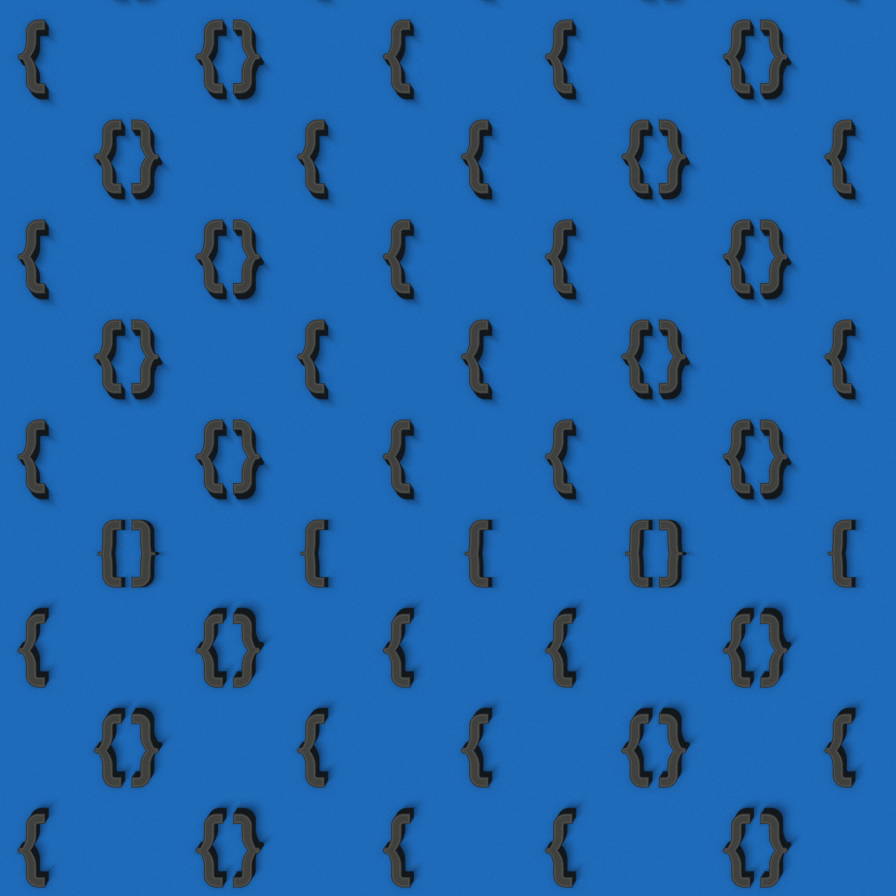
Reproduce this pattern procedurally as a three.js fragment shader.

```glsl
// Staggered rows of extruded charcoal curly braces casting soft shadows on blue.
varying vec2 vUv;

const float SPAN = 768.0;     // design units across the canvas
const float PERIOD = 452.0;   // horizontal repeat
const float PITCH = 85.7;     // row spacing
const float MID_ROW = 293.5;  // height of the row seen head-on
const float EDGE = 0.8;       // edge softness

const vec3 BLUE = vec3(0.12, 0.42, 0.73);
const vec3 FACE = vec3(0.25, 0.25, 0.24);
const vec3 SIDE = vec3(0.07, 0.09, 0.11);
const vec3 SHADOW = vec3(0.05, 0.16, 0.29);

float hash(vec2 p) {
  vec3 q = fract(vec3(p.xyx) * 0.1031);
  q += dot(q, q.yzx + 33.33);
  return fract((q.x + q.y) * q.z);
}

float segment(vec2 p, vec2 a, vec2 b) {
  vec2 ab = b - a;
  return length(p - a - ab * clamp(dot(p - a, ab) / dot(ab, ab), 0.0, 1.0));
}

float coverage(float d, float soft) {
  return 1.0 - smoothstep(-soft, soft, d);
}

// Left curly brace; curl sets how far the waist bends and the nub sticks out
float brace(vec2 p, float curl) {
  p.y = abs(p.y);
  float halfWidth = 4.3;
  float cornerRadius = 6.0;
  float halfHeight = mix(28.2, 31.5, curl);
  float nubRadius = mix(1.2, 2.4, curl);
  float nub = segment(p, vec2(-6.0, 0.0), vec2(mix(-9.2, -11.6, curl), 0.0)) - nubRadius;

  // Stem and arm follow one rounded corner, leaning left towards the waist
  float waist = max(0.0, 1.0 - p.y / 13.0);
  float leanX = p.x + 5.0 * curl * waist * waist;
  vec2 corner = vec2(3.3, halfHeight - halfWidth - cornerRadius);
  vec2 v = vec2(corner.x - leanX, p.y - corner.y);
  float path = length(max(v, 0.0)) + min(max(v.x, v.y), 0.0) - cornerRadius;
  float stroke = max(abs(path) - halfWidth, p.x - 9.0);
  return min(stroke, nub);
}

// Offset from the nearest repeat of a brace centred at centerX
vec2 repeatX(vec2 p, float centerX) {
  return vec2(mod(p.x - centerX + 0.5 * PERIOD, PERIOD) - 0.5 * PERIOD, p.y);
}

// Two single braces and one facing pair per period
float braceRow(vec2 p, float odd, float curl) {
  vec4 centers = mix(vec4(269.0, 409.5, 95.0, 122.0),
                     vec4(29.5, 342.5, 182.0, 209.0), odd);
  float singles = min(brace(repeatX(p, centers.x), curl),
                      brace(repeatX(p, centers.y), curl));
  vec2 closing = repeatX(p, centers.w) * vec2(-1.0, 1.0);
  float pair = min(brace(repeatX(p, centers.z), curl), brace(closing, curl));
  return min(singles, pair);
}

void main() {
  vec2 p = vUv * SPAN;

  // Rows; depth points towards the middle row from both sides
  float rise = p.y - MID_ROW;
  float row = sign(rise) * floor((abs(rise) + 6.0) / PITCH + 0.5);
  float tilt = sign(row);
  float odd = mod(abs(row), 2.0);
  float curl = mix(0.2, 1.0, abs(tilt));
  vec2 local = vec2(p.x, rise - row * PITCH + tilt * 2.6);
  vec2 depth = vec2(3.2, -5.0 * tilt);
  vec2 shadowReach = vec2(7.5, -7.0 * tilt);

  // Sweep the outline along the extrusion, then along the fading shadow
  float face = braceRow(local, odd, curl);
  float body = face;
  float shade = 0.0;
  for (int i = 1; i <= 6; i++) {
    float t = float(i) / 6.0;
    body = min(body, braceRow(local - depth * t, odd, curl));
    float shadowDist = braceRow(local - depth - shadowReach * t, odd, curl);
    shade = max(shade, (1.0 - 0.9 * t) * coverage(shadowDist, 1.5 + 3.5 * t));
  }
  float contact = 0.22 * exp(-max(body, 0.0) * 0.4);

  // Layers from ground to face, with a fine bevel line
  vec3 color = mix(BLUE, SHADOW, max(0.8 * shade, contact));
  color = mix(color, SIDE, coverage(body, EDGE));
  float bevel = 1.0 - smoothstep(0.2, 1.0, abs(face + 1.3));
  color = mix(color, FACE + 0.045 * bevel, coverage(face, EDGE));
  color += (hash(floor(p)) - 0.5) * 0.014;

  gl_FragColor = vec4(color, 1.0);
}
```
